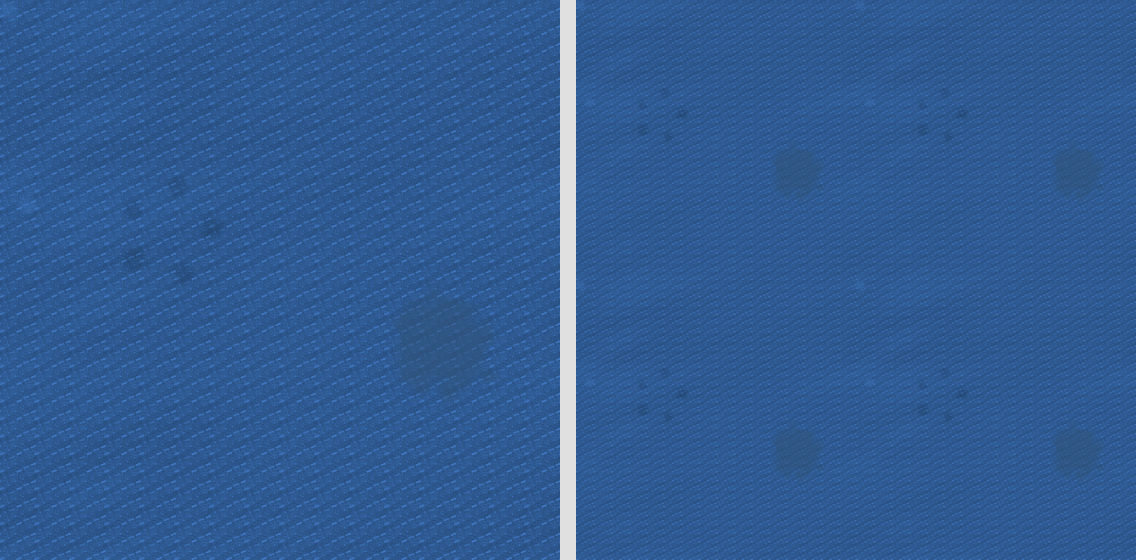
Left: one tile. Right: repeated 2 by 2.
Reproduce this texture procedurally as a three.js fragment shader.

```glsl
varying vec2 vUv;

float hash(vec2 p) {
  vec3 q = fract(vec3(p.xyx) * 0.1031);
  q += dot(q, q.yzx + 33.33);
  return fract((q.x + q.y) * q.z);
}

// Value noise that wraps after a whole number of lattice cells
float noise(vec2 p, vec2 period) {
  vec2 i = floor(p);
  vec2 f = fract(p);
  f = f * f * (3.0 - 2.0 * f);
  vec2 a = mod(i, period);
  vec2 b = mod(i + 1.0, period);
  return mix(mix(hash(a), hash(vec2(b.x, a.y)), f.x),
             mix(hash(vec2(a.x, b.y)), hash(b), f.x), f.y);
}

// Shortest offset on the repeating unit square
vec2 wrapped(vec2 d) {
  return fract(d + 0.5) - 0.5;
}

// Soft blot with a ragged outline
float blot(vec2 uv, vec2 center, float radius, float softness) {
  float ragged = (noise(uv * 40.0, vec2(40.0)) - 0.5) * 0.7 * radius;
  float d = length(wrapped(uv - center)) + ragged;
  return 1.0 - smoothstep(radius - softness, radius + softness, d);
}

// Short bright stitches and dots, stepped up the slant of one weave cell
float flecks(vec2 weave) {
  float light = 0.0;
  for (int i = 0; i < 10; i++) {
    float k = float(i);
    float x = (k + 0.5) / 10.0;
    float lane = 0.5 * mod(k, 2.0) + 0.24 * (hash(vec2(k, 7.0)) - 0.5);
    vec2 d = wrapped(weave - vec2(x, x + lane)) / vec2(16.0, 32.0);
    float stitch = step(0.5, hash(vec2(k, 19.0)));
    float along = clamp(dot(d, vec2(0.94, 0.34)), -0.0035 * stitch, 0.0035 * stitch);
    d -= along * vec2(0.94, 0.34);
    float strength = 0.5 + 0.5 * hash(vec2(k, 31.0));
    light = max(light, strength * (1.0 - smoothstep(0.0004, 0.0027, length(d))));
  }
  return light;
}

void main() {
  vec2 uv = vUv;
  vec3 denim = vec3(0.18, 0.35, 0.57);
  vec3 shade = vec3(0.163, 0.315, 0.505);
  vec3 sheen = vec3(0.20, 0.385, 0.625);
  vec3 thread = vec3(0.26, 0.49, 0.80);
  vec3 stain = vec3(0.19, 0.32, 0.46);

  // Slanted twill ridges and fine grain
  vec2 weave = uv * vec2(16.0, 32.0);
  float ridge = sin(6.28318 * (weave.y - weave.x));
  float grain = noise(uv * 384.0, vec2(24.0, 12.0)) - 0.5;
  float tone = 0.2 * ridge + 1.1 * grain;
  vec3 color = mix(shade, denim, smoothstep(-0.5, 0.0, tone));
  color = mix(color, sheen, smoothstep(0.1, 0.6, tone));

  // Broad uneven dye and diagonal creases, stronger toward the upper left
  float dye = noise(uv * 4.0, vec2(4.0));
  float crease = noise(vec2(6.0 * uv.x, 15.0 * uv.y - 5.0 * uv.x), vec2(6.0, 5.0));
  float upperLeft = 0.5 + 0.25 * (sin(6.28318 * (uv.x + 0.05)) - sin(6.28318 * uv.y));
  color *= 0.99 + 0.025 * (dye - 0.5) - 0.09 * upperLeft * (crease - 0.5);

  color = mix(color, thread, 0.85 * flecks(weave));

  // Large faded stain
  color = mix(color, stain, 0.48 * blot(uv, vec2(0.79, 0.385), 0.085, 0.018));

  // Ring of small dark smudges
  for (int i = 0; i < 5; i++) {
    float angle = 1.257 * float(i) + 0.1;
    vec2 center = vec2(0.30, 0.585) + 0.078 * vec2(cos(angle), sin(angle));
    color *= 1.0 - 0.10 * blot(uv, center, 0.016, 0.009);
  }

  // Pale worn patches
  float worn = max(blot(uv, vec2(0.015, 0.98), 0.018, 0.008),
                   blot(uv, vec2(0.047, 0.635), 0.014, 0.007));
  color = mix(color, thread, 0.25 * worn);

  gl_FragColor = vec4(color, 1.0);
}
```
